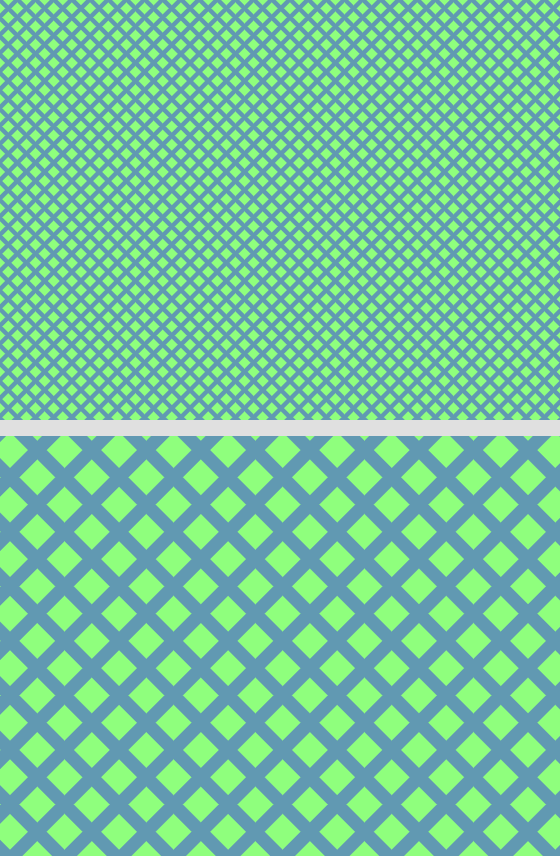
Top, the full canvas; bottom, a detail of the centre.
A WebGL 1 fragment shader for this pattern:

```glsl
precision highp float;

uniform vec2 u_resolution;

const vec3 BAND_COLOR = vec3(0.38, 0.60, 0.70);
const vec3 CELL_COLOR = vec3(0.56, 1.00, 0.49);

// Lengths are fractions of the canvas height.
const float SPACING = 0.0306;
const float BAND_WIDTH = 0.0105;
const vec2 CELL_CENTER = vec2(0.0021, -0.0176);

vec2 rotateDiagonal(vec2 p) {
  return vec2(p.x + p.y, p.y - p.x) * 0.70711;
}

// Signed distance to the nearest square in a grid, negative inside.
float squareGrid(vec2 p, float spacing, float halfSide) {
  vec2 local = abs(mod(p + 0.5 * spacing, spacing) - 0.5 * spacing);
  return max(local.x, local.y) - halfSide;
}

float coverage(float dist, float pixel) {
  return clamp(0.5 - dist / pixel, 0.0, 1.0);
}

void main() {
  float pixel = 1.0 / u_resolution.y;
  vec2 p = (gl_FragCoord.xy - 0.5 * u_resolution) * pixel;

  // Diagonal bands leave a lattice of diamonds between them.
  vec2 q = rotateDiagonal(p - CELL_CENTER);
  float dist = squareGrid(q, SPACING, 0.5 * (SPACING - BAND_WIDTH));

  vec3 color = mix(BAND_COLOR, CELL_COLOR, coverage(dist, pixel));
  gl_FragColor = vec4(color, 1.0);
}
```
